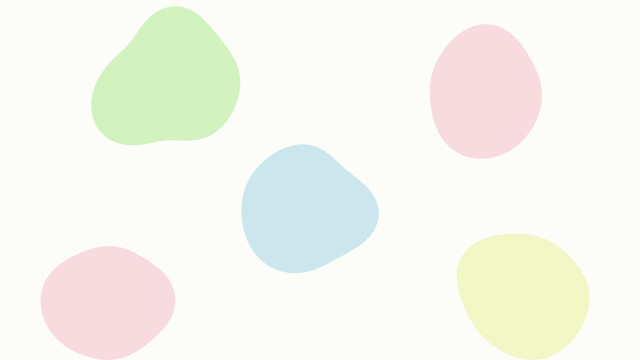
Write a Shadertoy shader that draws this background.

```glsl
// Five soft pastel blobs scattered over a warm off-white ground.

// Coverage of a blob whose radius is a sum of angular waves.
// q: offset from its centre; each wave holds a cosine and a sine weight.
float blob(vec2 q, float radius, vec2 wave2, vec2 wave3, vec2 wave4, vec2 wave5) {
    vec2 waves[4] = vec2[4](wave2, wave3, wave4, wave5);
    vec2 dir = q / max(length(q), 1e-4);
    vec2 turn = dir;
    for (int i = 0; i < 4; i++) {
        // Complex product: raises the angle to its next multiple
        turn = vec2(turn.x * dir.x - turn.y * dir.y, turn.x * dir.y + turn.y * dir.x);
        radius += dot(waves[i], turn);
    }
    float pixel = 100.0 / iResolution.y;
    return clamp(0.5 - (length(q) - radius) / pixel, 0.0, 1.0);
}

void mainImage(out vec4 fragColor, in vec2 fragCoord) {
    // Percent of the canvas height
    vec2 p = 100.0 * fragCoord / iResolution.y;

    vec3 pink = vec3(0.969, 0.859, 0.875);
    vec3 color = vec3(0.988, 0.992, 0.973);

    // Upper left, green
    color = mix(color, vec3(0.824, 0.953, 0.753), blob(p - vec2(46.76, 77.01), 19.14,
        vec2(0.74, 1.78), vec2(-0.25, -2.13), vec2(0.12, 0.22), vec2(0.22, 0.39)));

    // Upper right, pink
    color = mix(color, pink, blob(p - vec2(134.68, 74.19), 16.88,
        vec2(-1.55, 0.10), vec2(0.23, -0.29), vec2(0.23, -0.16), vec2(0.05, 0.12)));

    // Middle, blue
    color = mix(color, vec3(0.800, 0.902, 0.929), blob(p - vec2(84.81, 41.62), 17.82,
        vec2(0.65, -0.02), vec2(1.10, -0.46), vec2(0.57, -0.25), vec2(0.19, 0.05)));

    // Lower left, pink
    color = mix(color, pink, blob(p - vec2(29.70, 15.90), 16.84,
        vec2(1.45, 0.16), vec2(0.12, 0.16), vec2(0.41, 0.03), vec2(0.16, 0.10)));

    // Lower right, yellow
    color = mix(color, vec3(0.953, 0.969, 0.773), blob(p - vec2(145.39, 18.15), 17.75,
        vec2(0.35, -1.39), vec2(0.05, 0.56), vec2(-0.05, -0.15), vec2(0.23, 0.06)));

    fragColor = vec4(color, 1.0);
}
```
